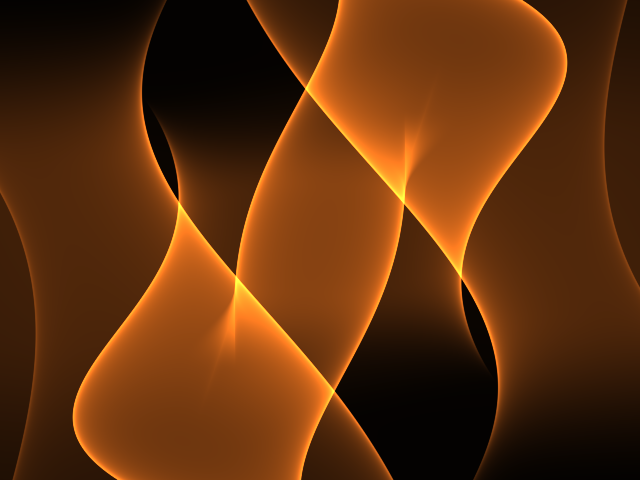
This background is drawn by a WebGL 1 fragment shader. Its source:

```glsl
precision highp float;
// Glowing amber ribbons of folded light, symmetric under a half turn, on black.

uniform vec2 u_resolution;

const vec3 AMBER = vec3(0.53, 0.26, 0.07);
const float CORE = 0.002; // softens the peak of a fold

// Approximate signed distance to the curve x = polynomial(t), positive on its
// right, where t = (y - center) / scale. Coefficients run from low to high.
float foldDistance(vec2 p, float center, float scale, vec4 low, vec3 high) {
  float t = (p.y - center) / scale;
  float x = low.x + t * (low.y + t * (low.z + t * (low.w
          + t * (high.x + t * (high.y + t * high.z)))));
  float slope = low.y + t * (2.0 * low.z + t * (3.0 * low.w
              + t * (4.0 * high.x + t * (5.0 * high.y + t * 6.0 * high.z))));
  slope /= scale;
  return (p.x - x) / sqrt(1.0 + slope * slope);
}

// Coverage of the inner side of an edge
float inside(float d, float softness) {
  return smoothstep(-softness, softness, d);
}

// Light gathers at a fold and thins out with the inverse root of distance
float foldGlow(float d) {
  return inversesqrt(max(d, 0.0) + CORE);
}

// Broad sheet on the left, closed by the long diagonal fold
float sheetLight(vec2 p, float pixel) {
  float d = -foldDistance(p, 0.0, 1.0,
    vec4(-0.476, -0.781, 0.360, 0.398), vec3(-0.051, -0.089, 0.0));
  float topFade = 1.0 - smoothstep(0.3, 1.05, p.y);
  float endFade = mix(0.6, 1.0, smoothstep(-1.1, -0.4, p.y));
  float fill = 0.24 * topFade;
  float glow = 0.16 * foldGlow(d) * mix(0.2 * exp(-12.0 * max(d, 0.0)), 1.0, topFade);
  return inside(d, pixel) * endFade * (fill + glow);
}

// Ribbon between the swelling left fold and the slender right fold
float ribbonLight(vec2 p, float pixel) {
  float left = foldDistance(p, -0.2, 0.8,
    vec4(-0.715, 0.516, -0.399, -0.441), vec3(0.408, -0.025, -0.084));
  float right = foldDistance(-p, 0.25, 0.75,
    vec4(-0.250, 0.307, 0.203, -0.090), vec3(-0.090, 0.0, 0.0));
  float tip = smoothstep(0.2, 0.55, p.y);
  float cover = inside(left, pixel) * inside(right, mix(pixel, 0.25, tip));
  float fade = smoothstep(0.0, 0.55, 0.807 + 0.268 * p.x - p.y);
  return 0.15 * cover * fade * (foldGlow(left) + foldGlow(right) * (1.0 - tip));
}

// Faint outer fold near the side of the canvas
float sideLight(vec2 p, float pixel) {
  float d = foldDistance(p, -0.39, 1.0,
    vec4(-1.184, 0.0, -0.345, -0.141), vec3(0.0));
  return 0.04 * inside(d, pixel) * foldGlow(d) * (1.0 - smoothstep(0.2, 0.8, p.y));
}

// Thin crease leaving the tip of the slender fold
float creaseLight(vec2 p) {
  float d = p.x - 0.368 - 0.333 * (p.y - 0.323);
  float taper = smoothstep(0.28, 0.4, p.y) * (1.0 - smoothstep(0.4, 0.78, p.y));
  return 0.12 * taper * exp(-70.0 * abs(d));
}

float halfLight(vec2 p, float pixel) {
  return sheetLight(p, pixel) + ribbonLight(p, pixel)
       + sideLight(p, pixel) + creaseLight(p);
}

void main() {
  // Centered coordinates: y runs from -1 to 1
  vec2 p = (2.0 * gl_FragCoord.xy - u_resolution) / u_resolution.y;
  float pixel = 2.0 / u_resolution.y;
  float light = halfLight(p, pixel) + halfLight(-p, pixel);
  gl_FragColor = vec4(min(AMBER * light, 1.0), 1.0);
}
```
